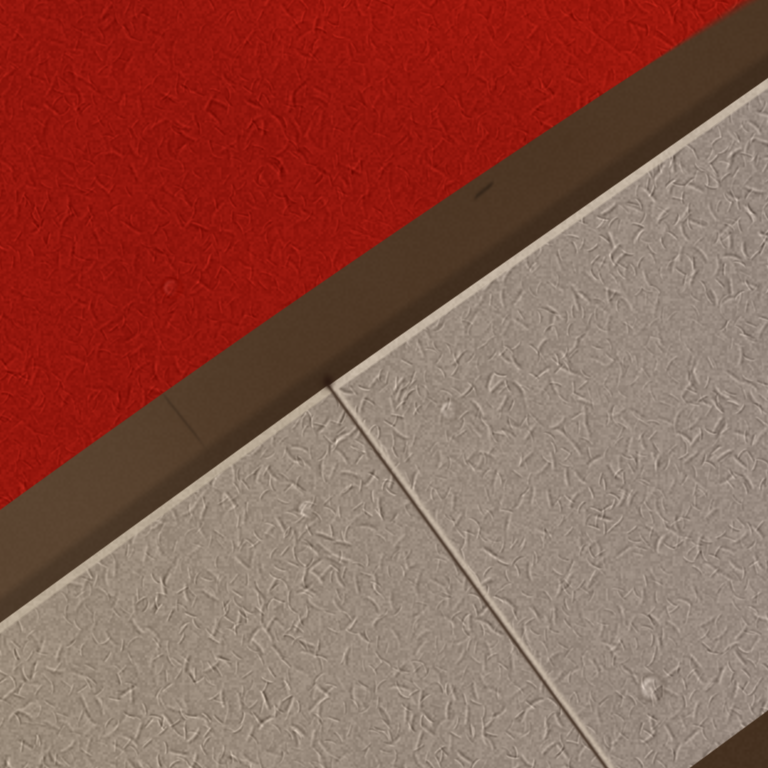
Give the GLSL for this texture, as a Shadertoy shader.

```glsl
// A red rendered wall and pale fibre-textured panels, divided by a brown diagonal recess.
// Signed distances to sloped lines place the surfaces; oriented random strokes
// emboss the plaster, and small rings form the fixings.

float hash(vec2 p) {
    vec3 q = fract(vec3(p.xyx) * 0.1031);
    q += dot(q, q.yzx + 33.33);
    return fract((q.x + q.y) * q.z);
}

float noise(vec2 p) {
    vec2 i = floor(p), f = fract(p);
    f = f * f * (3.0 - 2.0 * f);
    return mix(mix(hash(i), hash(i + vec2(1, 0)), f.x),
               mix(hash(i + vec2(0, 1)), hash(i + vec2(1, 1)), f.x), f.y);
}

float fbm(vec2 p) {
    float sum = 0.0, amp = 0.5;
    for (int i = 0; i < 4; i++) {
        sum += amp * noise(p);
        p = p * 2.03 + 17.1;
        amp *= 0.5;
    }
    return sum;
}

// Distance above the line y = base + slope * x
float above(vec2 p, float base, float slope) {
    return (p.y - base - slope * p.x) / sqrt(1.0 + slope * slope);
}

float band(float d, float center, float width) {
    float t = (d - center) / width;
    return exp(-t * t);
}

// Sparse curved strokes, each a bright ridge with a dark groove beside it
float fibres(vec2 p, float scale, float seed) {
    vec2 g = p * scale, cell = floor(g);
    float relief = 0.0;
    for (int y = -1; y <= 1; y++)
    for (int x = -1; x <= 1; x++) {
        vec2 id = cell + vec2(x, y);
        vec2 center = id + vec2(hash(id + seed), hash(id + seed + 41.7));
        float angle = 1.75 + 2.4 * (hash(id + seed + 83.1) - 0.5);
        vec2 dir = vec2(cos(angle), sin(angle));
        vec2 r = g - center;
        float along = dot(r, dir);
        float bend = 0.8 * (hash(id + seed + 19.3) - 0.5);
        float across = dot(r, vec2(dir.y, -dir.x)) + bend * along * along;
        float fade = 1.0 - smoothstep(0.4, 0.75, abs(along));
        float strength = smoothstep(0.25, 0.9, hash(id + seed + 57.9));
        float side = hash(id + seed + 29.5) < 0.3 ? -1.0 : 1.0;
        relief += (band(across, -0.08 * side, 0.10) - 0.9 * band(across, 0.11 * side, 0.11))
                * fade * strength;
    }
    return relief;
}

// Shallow round fixing with a lit ring and a shaded lower right flank
vec3 fixing(vec3 col, vec2 p, vec2 center, float radius, float contrast) {
    vec2 q = (p - center) / radius;
    float r = length(q);
    float lit = dot(q, normalize(vec2(-1.0, 0.3)));
    float ring = band(r, 0.8, 0.28);
    return col + contrast * (ring * (0.35 + 0.7 * lit) + 0.25 * band(r, 0.0, 0.4)
                             - 0.25 * band(r, 1.3, 0.25));
}

void mainImage(out vec4 fragColor, in vec2 fragCoord) {
    vec2 p = fragCoord / iResolution.xy;
    float soft = max(0.0014, 0.7 / iResolution.y);

    // Boundaries
    float wall = above(p, 0.336 + 0.046 * p.x * (1.0 - p.x), 0.68);
    float joint = above(p, 1.088, -1.375);
    float rightSide = smoothstep(-soft, soft, joint);
    float rim = mix(above(p, 0.189, 0.725), above(p, 0.1985, 0.70), rightSide);
    float corner = above(p, -0.661, 0.736);

    // Plaster relief
    float relief = fibres(p, 50.0, 3.0) * 0.85 + fibres(p + 0.37, 74.0, 71.0) * 0.75;
    float grain = noise(p * 310.0) - 0.5;
    float cloud = fbm(p * 6.0) - 0.47;
    float patches = 0.55 + 0.9 * noise(p * 14.0 + 5.0);

    // Red wall
    vec3 red = mix(vec3(0.58, 0.085, 0.05), vec3(0.61, 0.09, 0.05),
                   smoothstep(0.75, 1.2, p.x * 0.6 + p.y * 0.7));
    red *= 1.0 + cloud * 0.08;
    red += vec3(0.085, 0.034, 0.028) * (relief * patches * 0.75 + grain * 0.9);
    red = fixing(red, p, vec2(0.224, 0.625), 0.010, 0.08);

    // Brown recess, slightly darker towards the panels
    vec3 brown = mix(vec3(0.34, 0.255, 0.18), vec3(0.295, 0.21, 0.14),
                     smoothstep(0.05, 0.5, p.x));
    brown *= mix(0.86, 1.03, smoothstep(0.018, 0.034, rim));
    brown += grain * 0.014 + cloud * 0.02;
    float crack = band(above(p, 0.752, -1.25), 0.0, 0.0022)
                * smoothstep(0.205, 0.22, p.x) * (1.0 - smoothstep(0.25, 0.275, p.x));
    float nick = band(above(p, 0.248, 0.80), 0.0, 0.003)
               * smoothstep(0.615, 0.622, p.x) * (1.0 - smoothstep(0.638, 0.645, p.x));
    brown *= 1.0 - 0.15 * crack - 0.28 * nick;

    // Pale panels
    vec3 panel = mix(vec3(0.60, 0.54, 0.475), vec3(0.59, 0.535, 0.495), p.x);
    panel *= 1.0 + cloud * 0.05;
    panel += vec3(0.105, 0.103, 0.10) * (relief * patches + grain * 0.8);
    panel = fixing(panel, p, vec2(0.586, 0.466), 0.0105, 0.17);
    panel = fixing(panel, p, vec2(0.401, 0.337), 0.0105, 0.17);
    panel = fixing(panel, p, vec2(0.849, 0.104), 0.0130, 0.22);

    // Lit panel rim and the bevelled joint
    vec3 highlight = mix(vec3(0.74, 0.68, 0.60), vec3(0.78, 0.72, 0.65), rightSide);
    highlight += grain * 0.05;
    float lip = smoothstep(-0.013, -0.009, rim);
    panel = mix(panel, highlight, lip * (0.8 + 0.2 * noise(p * 70.0)));
    panel = mix(panel, highlight, 0.9 * band(joint, 0.0045, 0.0038));
    panel = mix(panel, vec3(0.27, 0.20, 0.15), 0.85 * band(joint, -0.0015, 0.0024));

    // Assemble the surfaces
    vec3 col = mix(panel, brown, smoothstep(-soft, soft, rim));
    float wallSoft = soft + 0.009 * smoothstep(0.82, 1.0, p.x);
    col = mix(col, red, smoothstep(-wallSoft, wallSoft, wall));
    col = mix(vec3(0.27, 0.19, 0.125) + grain * 0.02, col, smoothstep(-soft, soft, corner));
    float notch = length((p - vec2(0.427, 0.503)) * vec2(1.0, 0.8));
    col = mix(col, vec3(0.16, 0.09, 0.06), 0.85 * band(notch, 0.0, 0.007));

    fragColor = vec4(clamp(col, 0.0, 1.0), 1.0);
}
```
